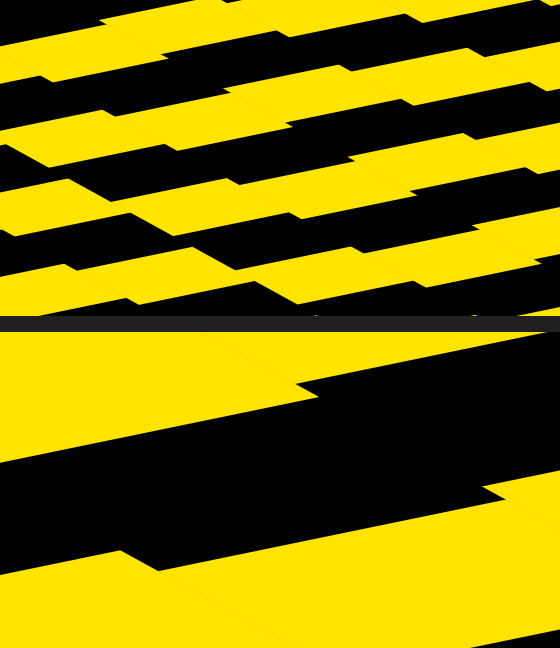
Top: the whole. Bottom: its middle third, enlarged.
This pattern is drawn by a WebGL 1 fragment shader. Its source:

```glsl
precision highp float;
uniform vec2 u_resolution;

// All lengths are fractions of the canvas height.
#define YELLOW vec3(1.0, 0.894, 0.0)
#define BLACK vec3(0.0)
#define STRIP_SLOPE 0.55
#define STRIP_WIDTH 0.27704
#define BAND_SLOPE 0.206
#define BAND_PERIOD 0.2975
#define FIRST_SHIFT -0.0162
#define STRIP_SHIFT 0.0303
#define PAIR_JITTER vec4(0.0, 0.072, 0.0227, 0.0338)
#define SEAM_SHADE 0.035

// Slip of the bands in one strip: a steady step plus a jitter shared by pairs.
float bandShift(float strip) {
    float pair = mod(floor(strip * 0.5), 4.0);
    vec4 chosen = step(abs(vec4(0.0, 1.0, 2.0, 3.0) - pair), vec4(0.5));
    return FIRST_SHIFT + strip * STRIP_SHIFT + dot(chosen, PAIR_JITTER);
}

// Yellow coverage of the half-and-half bands in one strip.
float bandCoverage(float height, float strip, float pixel) {
    float phase = fract((height - bandShift(strip)) / BAND_PERIOD - 0.25);
    float inside = (abs(phase - 0.5) - 0.25) * BAND_PERIOD;
    float edge = inside / length(vec2(1.0, BAND_SLOPE));
    return clamp(0.5 + edge / pixel, 0.0, 1.0);
}

void main() {
    float pixel = 1.0 / u_resolution.y;
    vec2 p = gl_FragCoord.xy * pixel;

    // Oblique coordinates: across the strips, and across the bands.
    float across = (p.y + STRIP_SLOPE * p.x) / STRIP_WIDTH;
    float height = 1.0 - p.y + BAND_SLOPE * p.x;

    // Blend the two strips that meet at the nearest seam.
    float seam = floor(across + 0.5);
    float seamDistance = (across - seam) * STRIP_WIDTH / length(vec2(1.0, STRIP_SLOPE));
    float side = clamp(0.5 + seamDistance / pixel, 0.0, 1.0);
    float yellow = mix(bandCoverage(height, seam - 1.0, pixel),
                       bandCoverage(height, seam, pixel), side);

    // Faint hairline along each seam.
    float hairline = clamp(1.0 - abs(seamDistance) / pixel, 0.0, 1.0);
    vec3 color = mix(BLACK, YELLOW, yellow) * (1.0 - SEAM_SHADE * hairline);

    gl_FragColor = vec4(color, 1.0);
}
```
